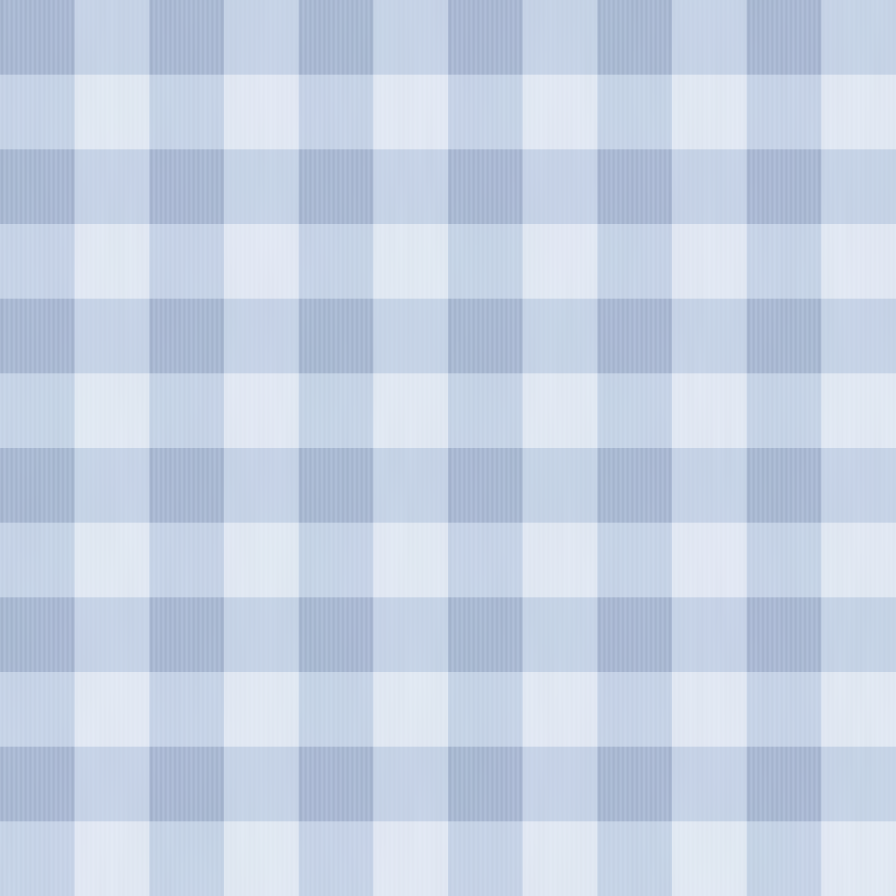
Write a Shadertoy shader that draws this pattern.

```glsl
const float REPEATS = 6.0;
const float THREADS_PER_REPEAT = 32.0;
const float TAU = 6.2831853;

const vec3 DARK = vec3(0.665, 0.725, 0.825);
const vec3 MIDDLE = vec3(0.775, 0.827, 0.902);
const vec3 LIGHT = vec3(0.880, 0.908, 0.950);

float hash(vec2 p) {
    vec3 q = fract(vec3(p.xyx) * 0.1031);
    q += dot(q, q.yzx + 33.33);
    return fract((q.x + q.y) * q.z);
}

// Value noise on a lattice that wraps after period cells
float wrappedNoise(vec2 uv, vec2 period) {
    vec2 p = uv * period;
    vec2 cell = floor(p);
    vec2 f = fract(p);
    f = f * f * (3.0 - 2.0 * f);
    vec2 a = mod(cell, period);
    vec2 b = mod(cell + 1.0, period);
    return mix(mix(hash(a), hash(vec2(b.x, a.y)), f.x),
               mix(hash(vec2(a.x, b.y)), hash(b), f.x), f.y);
}

// Signed distance in repeats to a half-width band, positive inside
float bandDistance(float x, float centre) {
    return 0.25 - abs(fract(x - centre + 0.5) - 0.5);
}

float coverage(float distance, float pixel) {
    return clamp(distance / pixel + 0.5, 0.0, 1.0);
}

// Fine vertical ribs, fading out when too small to resolve
float ribs(float x, float pixel) {
    float visible = 1.0 - smoothstep(0.35, 0.8, pixel * THREADS_PER_REPEAT);
    return visible * cos(TAU * x * THREADS_PER_REPEAT);
}

void mainImage(out vec4 fragColor, in vec2 fragCoord) {
    vec2 uv = fragCoord / iResolution.xy;
    vec2 p = uv * REPEATS;
    vec2 pixel = REPEATS / iResolution.xy;

    // Crossing dyed bands give three tones
    float columnDistance = bandDistance(p.x, 0.25);
    float column = coverage(columnDistance, pixel.x);
    float row = coverage(bandDistance(p.y, 0.75), pixel.y);
    float dye = column + row;
    vec3 color = mix(LIGHT, MIDDLE, min(dye, 1.0));
    color = mix(color, DARK, max(dye - 1.0, 0.0));

    // Ribbed weave, strongest where both bands overlap
    float ribDepth = mix(0.005, 0.009, column) + 0.011 * column * row;
    color += ribDepth * ribs(p.x, pixel.x);

    // Uneven threads and a faint lavender drift
    float streak = wrappedNoise(uv, vec2(96.0, 12.0)) - 0.5;
    float drift = wrappedNoise(uv + 0.37, vec2(18.0, 12.0)) - 0.5;
    color += 0.010 * streak + drift * vec3(0.006, -0.006, 0.006);

    // Slightly denser thread along the column edges
    float edge = 1.0 - smoothstep(0.0, 0.016, abs(columnDistance - 0.008));
    color -= 0.014 * edge * row;

    fragColor = vec4(clamp(color, 0.0, 1.0), 1.0);
}
```
